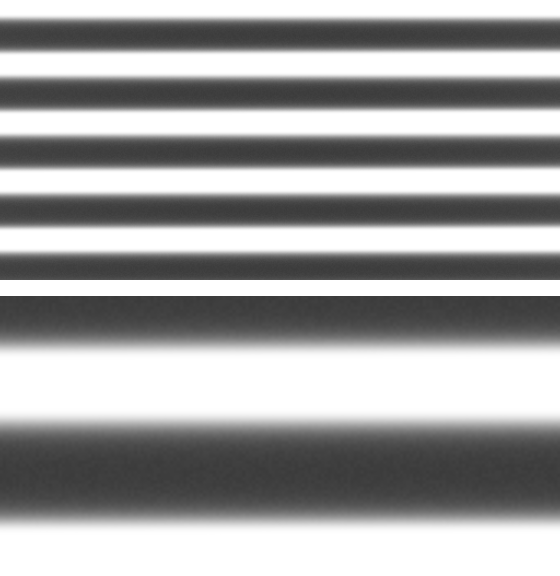
Top: the whole. Bottom: its middle third, enlarged.
A Shadertoy shader for this pattern:

```glsl
// Soft-edged dark horizontal bars on white, with faint grain and a slight taper.
#define PERIOD 0.2089        // bar spacing, in canvas heights
#define FIRST_TOP 0.0659     // upper edge of the first bar, from the top
#define BAR_WIDTH 0.576      // bar thickness at the left, in periods
#define TAPER 0.020          // thickness lost towards the right, in periods
#define TOP_SOFT 0.046       // falloff of the upper edge, in periods
#define BOTTOM_SOFT 0.041    // falloff of the lower edge, in periods
#define CORE_TONE 0.238      // darkest grey
#define ROUNDING 0.055       // lightening from bar centre to edges
#define SIDE_LIFT 0.018      // lightening towards left and right
#define GRAIN 0.022          // strength of the speckle
#define GRAIN_CELLS 256.0    // speckle cells per canvas height
#define EDGE_JITTER 0.006    // thickness variation between bars

float hash(vec2 p) {
    return fract(sin(dot(p, vec2(12.9898, 78.233))) * 43758.5453);
}

float valueNoise(vec2 p) {
    vec2 cell = floor(p);
    vec2 f = fract(p);
    f = f * f * (3.0 - 2.0 * f);
    float low = mix(hash(cell), hash(cell + vec2(1.0, 0.0)), f.x);
    float high = mix(hash(cell + vec2(0.0, 1.0)), hash(cell + vec2(1.0, 1.0)), f.x);
    return mix(low, high, f.y);
}

// Light spilling over an edge: 1 outside the bar, fading to 0 inside.
float edgeGlow(float depth, float softness) {
    return 1.0 - exp(-exp(-depth / softness));
}

void mainImage(out vec4 fragColor, in vec2 fragCoord) {
    vec2 uv = fragCoord / iResolution.xy;
    vec2 pos = fragCoord / iResolution.y;

    // Repeat downwards, splitting each period in the middle of the white gap
    float gap = 0.5 * (1.0 - BAR_WIDTH);
    float row = (1.0 - uv.y - FIRST_TOP) / PERIOD + gap;
    float bar = floor(row);
    float depth = fract(row) - gap;

    // Bar thickness and its two blurred edges
    float width = BAR_WIDTH - TAPER * uv.x
                + EDGE_JITTER * (hash(vec2(bar, 3.0)) - 0.5);
    float topGlow = edgeGlow(depth, TOP_SOFT);
    float bottomGlow = edgeGlow(width - depth, BOTTOM_SOFT);
    float light = 1.0 - (1.0 - topGlow) * (1.0 - bottomGlow);

    // Grey body, darkest in the middle
    float across = 2.0 * depth / width - 0.95;
    float side = 2.0 * uv.x - 1.0;
    float body = CORE_TONE + ROUNDING * across * across + SIDE_LIFT * side * side;

    // Fine speckle that fades out in the white
    float speckle = valueNoise(pos * GRAIN_CELLS) - 0.5;
    body += GRAIN * speckle;

    float tone = mix(body, 1.0, light);
    fragColor = vec4(vec3(clamp(tone, 0.0, 1.0)), 1.0);
}
```
